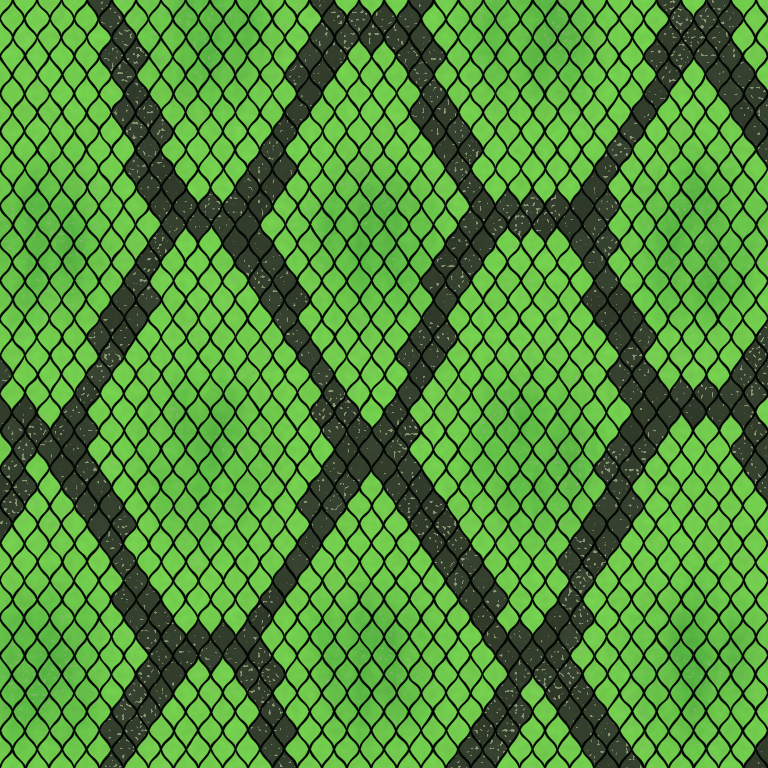
This pattern is drawn by a Shadertoy shader. Its source:

```glsl
// Green snakeskin: staggered rows of small barrel-shaped scales, crossed by dark
// bands. The bands join knots of varying width into tall uneven diamonds; each
// scale tests the bands at its own centre. Gradient noise adds tone and dust.

#define SCALES vec2(31.0, 20.5)      // scales across and down
#define DIAMOND vec2(0.425, 0.555)   // width and height of a large diamond
#define CROSSING vec2(0.482, 0.41)   // base position of one knot
#define BAND 0.0225                  // half width of a band
#define BARREL 0.42                  // how upright the scale sides stand
#define GAP 0.0014                   // half width of the black lines
#define SPECK_FREQ 215.0
#define BRIGHT vec3(0.455, 0.81, 0.305)
#define DEEP vec3(0.335, 0.70, 0.255)
#define CHARCOAL vec3(0.198, 0.242, 0.174)
#define BLACK vec3(0.008, 0.022, 0.008)
#define DUST vec3(0.62, 0.68, 0.53)

float hash(vec2 p) {
    vec3 q = fract(p.xyx * vec3(0.1031, 0.1030, 0.0973));
    q += dot(q, q.yzx + 33.33);
    return fract((q.x + q.y) * q.z);
}

float gradientDot(vec2 cell, vec2 offset) {
    float angle = 6.28319 * hash(cell);
    return dot(vec2(cos(angle), sin(angle)), offset);
}

float gradientNoise(vec2 p) {
    vec2 i = floor(p), f = p - i;
    vec2 w = f * f * f * (f * (f * 6.0 - 15.0) + 10.0);
    vec2 e = vec2(1.0, 0.0);
    return mix(mix(gradientDot(i, f), gradientDot(i + e.xy, f - e.xy), w.x),
               mix(gradientDot(i + e.yx, f - e.yx), gradientDot(i + e.xx, f - e.xx), w.x), w.y);
}

// Rotates a rectangular grid so that its diamonds become unit squares.
vec2 toDiagonal(vec2 p) { return vec2(p.x + p.y, p.x - p.y); }

// Knot of the band lattice: position in xy, half width in z.
vec3 knot(vec2 id) {
    vec2 at = toDiagonal(id);
    float swell = sin(2.3 * at.x + 1.2 * at.y - 2.3);
    float odd = sin(0.7854 * at.x);
    vec2 position = CROSSING + 0.5 * DIAMOND * at;
    position.y += 0.035 * odd * odd * (1.0 + swell);
    return vec3(position, 0.042 + 0.028 * swell);
}

float segmentDistance(vec2 p, vec2 a, vec2 b) {
    vec2 ab = b - a;
    return length(p - a - ab * clamp(dot(p - a, ab) / dot(ab, ab), 0.0, 1.0));
}

// Distance to the centre line of the nearest band.
float bandDistance(vec2 p) {
    vec2 base = floor(toDiagonal((p - CROSSING) / DIAMOND));
    float d = 1.0;
    for (int i = -1; i <= 2; i++)
    for (int j = -1; j <= 2; j++) {
        vec2 id = base + vec2(i, j);
        vec3 here = knot(id), above = knot(id + vec2(1, 0)), below = knot(id + vec2(0, 1));
        vec2 right = here.xy + vec2(here.z, 0.0);
        d = min(d, segmentDistance(p, here.xy - vec2(here.z, 0.0), right));
        d = min(d, segmentDistance(p, right, above.xy - vec2(above.z, 0.0)));
        d = min(d, segmentDistance(p, right, below.xy - vec2(below.z, 0.0)));
    }
    return d;
}

void mainImage(out vec4 fragColor, in vec2 fragCoord) {
    vec2 p = fragCoord / iResolution.y;
    float pixel = 1.0 / iResolution.y;

    // Small scales: upright at the corners, slanting between them
    vec2 waver = vec2(gradientNoise(p * 42.0), gradientNoise(p * 42.0 + 90.0));
    vec2 s = (p + 0.002 * waver) * SCALES;
    float phase = 12.56637 * s.y;
    float slope = 1.0 - BARREL * cos(phase);
    s.y -= BARREL * sin(phase) / 12.56637;
    vec2 grid = toDiagonal(s);
    vec2 id = floor(grid);
    vec2 centre = 0.5 * toDiagonal(id + 0.5) / SCALES;
    vec2 sides = 0.5 - abs(grid - id - 0.5);
    float inset = min(sides.x, sides.y) / length(SCALES * vec2(1.0, slope));
    float tone = hash(id + 70.0) - 0.5;

    // Whole scales join the dark bands
    vec2 drift = vec2(gradientNoise(centre * 7.0 + 11.0), gradientNoise(centre * 7.0 + 47.0));
    float dark = step(bandDistance(centre + 0.012 * drift), BAND + 0.004 * tone);

    // Green deepens in streaks towards the heart of each large diamond
    vec2 inDiamond = fract(toDiagonal((p - CROSSING) / DIAMOND)) - 0.5;
    float heart = 1.0 - smoothstep(0.05, 0.42, length(inDiamond));
    heart *= 0.75 + 0.9 * gradientNoise(p * vec2(26.0, 9.0));
    vec3 green = mix(BRIGHT, DEEP, clamp(heart + 0.25 * tone, 0.0, 1.0)) * (1.0 + 0.05 * tone);
    vec3 color = mix(green, CHARCOAL * (1.0 + 0.16 * tone), dark);

    // Clustered pale dust, denser on the bands and in the hearts
    float cluster = gradientNoise(p * 14.0 + 5.0);
    float grain = gradientNoise(p * SPECK_FREQ + 20.0) + 0.25 * cluster;
    float threshold = mix(0.36 - 0.08 * heart, 0.30, dark);
    float dust = smoothstep(threshold, threshold + 0.14, grain);
    color = mix(color, DUST, dust * mix(0.5, 0.8, dark));

    // Faint mottling, then the black lines
    color *= 1.0 + 0.05 * gradientNoise(p * 95.0);
    float line = GAP + 0.0005 * gradientNoise(p * 70.0 + 30.0);
    float fill = smoothstep(-0.75 * pixel, 0.75 * pixel, inset - line);
    fragColor = vec4(mix(BLACK, color, fill), 1.0);
}
```
